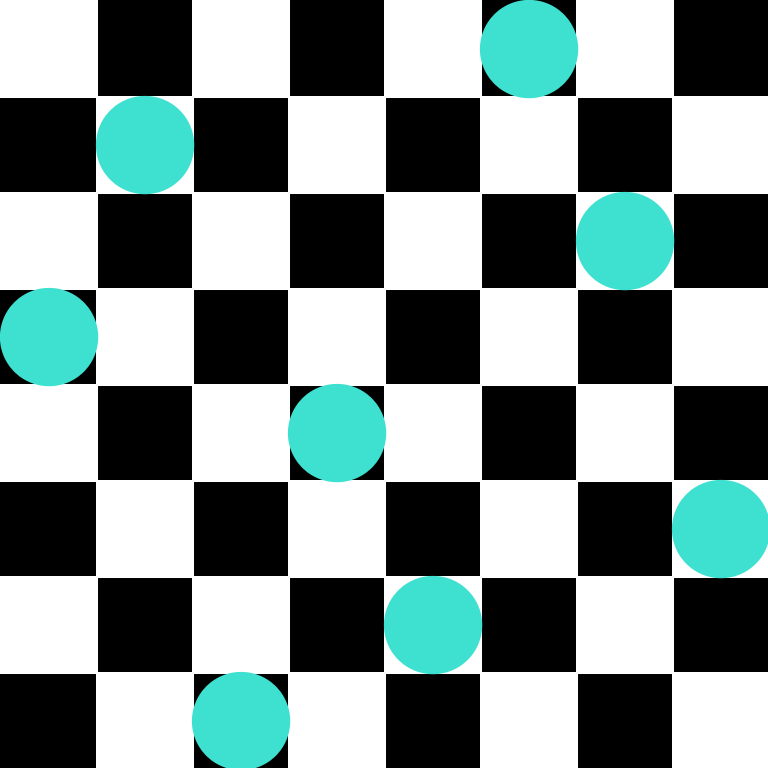
A WebGL 2 fragment shader for this pattern:

```glsl
#version 300 es
precision highp float;

#define CELLS 8
#define GAP 0.021
#define DISC_RADIUS 0.512
#define DISC_OFFSET 0.511
#define LIGHT vec3(1.0)
#define DARK vec3(0.0)
#define TURQUOISE vec3(0.245, 0.88, 0.813)

uniform vec2 u_resolution;
out vec4 fragColor;

// Column of the disc in each row, counted from the top
const int discColumn[CELLS] = int[](5, 1, 6, 0, 3, 7, 4, 2);

// Dark squares, with a light gap on their left and top sides
float darkSquare(vec2 p, vec2 pixel) {
    vec2 cell = floor(p);
    vec2 local = p - cell;
    // No gap along the outer border
    vec2 start = mix(vec2(-1.0), vec2(GAP), step(0.5, cell));
    vec2 cover = clamp((local - start) / pixel + 0.5, 0.0, 1.0)
               * clamp((1.0 - local) / pixel + 0.5, 0.0, 1.0);
    return cover.x * cover.y * mod(cell.x + cell.y, 2.0);
}

// Signed distance to the nearest disc, one disc per row
float discDistance(vec2 p) {
    float nearest = float(CELLS);
    for (int row = 0; row < CELLS; row++) {
        vec2 center = vec2(discColumn[row], row) + DISC_OFFSET;
        nearest = min(nearest, length(p - center) - DISC_RADIUS);
    }
    return nearest;
}

void main() {
    vec2 uv = gl_FragCoord.xy / u_resolution;
    vec2 pixel = float(CELLS) / u_resolution;
    // Board coordinates in cells, rows running downward
    vec2 p = vec2(uv.x, 1.0 - uv.y) * float(CELLS);

    vec3 color = mix(LIGHT, DARK, darkSquare(p, pixel));
    float disc = clamp(0.5 - discDistance(p) / max(pixel.x, pixel.y), 0.0, 1.0);
    color = mix(color, TURQUOISE, disc);
    fragColor = vec4(color, 1.0);
}
```
